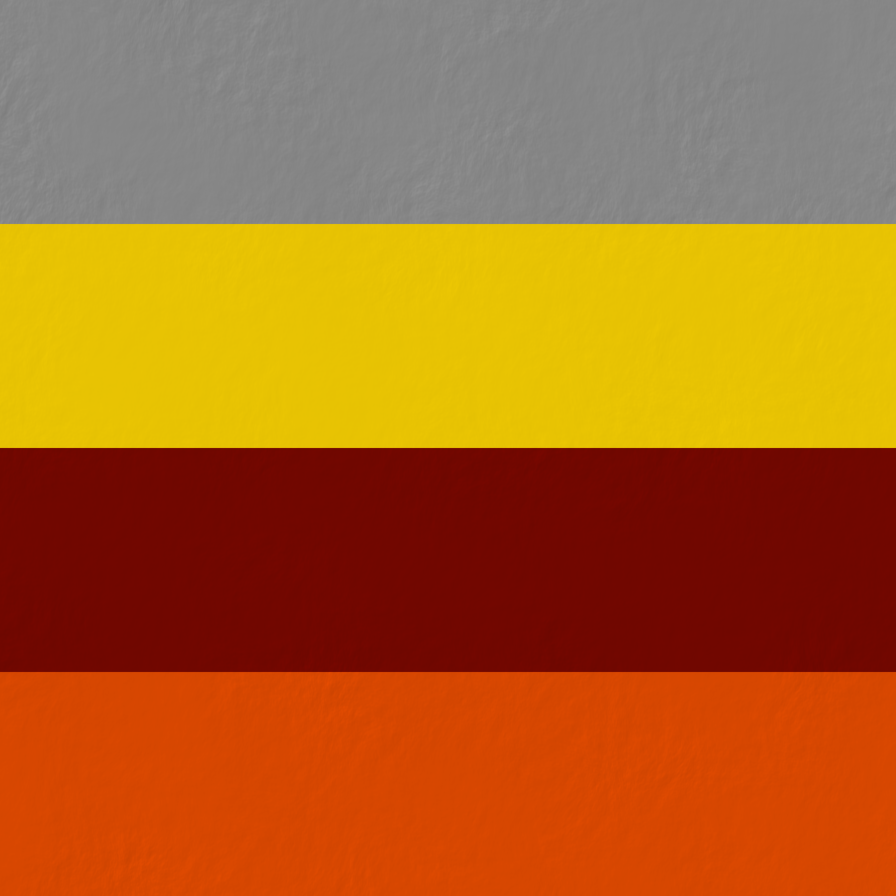
Write a three.js fragment shader that draws this background.

```glsl
#define GREY vec3(0.525, 0.525, 0.525)
#define YELLOW vec3(0.908, 0.764, 0.010)
#define MAROON vec3(0.443, 0.027, 0.000)
#define ORANGE vec3(0.842, 0.278, 0.005)
#define EDGE 0.0008
#define GRAIN_SCALE 42.0
#define LIGHT_STEP vec2(-0.0011, 0.0011)
#define RELIEF 0.30
#define MOTTLE 0.035

varying vec2 vUv;

vec2 hashGradient(vec2 cell) {
  vec2 h = vec2(dot(cell, vec2(127.1, 311.7)), dot(cell, vec2(269.5, 183.3)));
  return fract(sin(h) * 43758.5) * 2.0 - 1.0;
}

float gradientNoise(vec2 p) {
  vec2 cell = floor(p);
  vec2 f = fract(p);
  vec2 u = f * f * f * (f * (f * 6.0 - 15.0) + 10.0);
  float a = dot(hashGradient(cell), f);
  float b = dot(hashGradient(cell + vec2(1.0, 0.0)), f - vec2(1.0, 0.0));
  float c = dot(hashGradient(cell + vec2(0.0, 1.0)), f - vec2(0.0, 1.0));
  float d = dot(hashGradient(cell + vec2(1.0, 1.0)), f - vec2(1.0, 1.0));
  return mix(mix(a, b, u.x), mix(c, d, u.x), u.y);
}

float fbm(vec2 p) {
  float sum = 0.0;
  float weight = 0.5;
  for (int i = 0; i < 4; i++) {
    sum += weight * gradientNoise(p);
    p = mat2(1.6, 1.2, -1.2, 1.6) * p + 7.3;
    weight *= 0.5;
  }
  return sum;
}

// Plaster surface: warped grain with slightly upright trowel strokes
float plasterHeight(vec2 p) {
  vec2 warp = vec2(gradientNoise(p * 11.0), gradientNoise(p * 11.0 + 31.0));
  return fbm((p + warp * 0.02) * GRAIN_SCALE * vec2(1.15, 0.85));
}

float bandStep(float edge, float y) {
  return smoothstep(edge - EDGE, edge + EDGE, y);
}

void main() {
  // Four equal stripes, with the relief strength carried in alpha
  vec4 paint = vec4(ORANGE, 0.75);
  paint = mix(paint, vec4(MAROON, 1.0), bandStep(0.25, vUv.y));
  paint = mix(paint, vec4(YELLOW, 0.35), bandStep(0.50, vUv.y));
  paint = mix(paint, vec4(GREY, 1.1), bandStep(0.75, vUv.y));

  // Raking light from the upper left over uneven patches
  float slope = plasterHeight(vUv) - plasterHeight(vUv + LIGHT_STEP);
  float patches = smoothstep(-0.25, 0.35, fbm(vUv * 5.0 + 3.7));
  float relief = slope * RELIEF * mix(0.45, 1.7, patches);
  relief += max(relief, 0.0) * patches * 0.5;

  // Broad tonal variation
  float mottle = MOTTLE * fbm(vUv * vec2(7.0, 4.0) + 19.0);

  vec3 color = paint.rgb * (1.0 + paint.a * (relief + mottle));
  gl_FragColor = vec4(clamp(color, 0.0, 1.0), 1.0);
}
```
